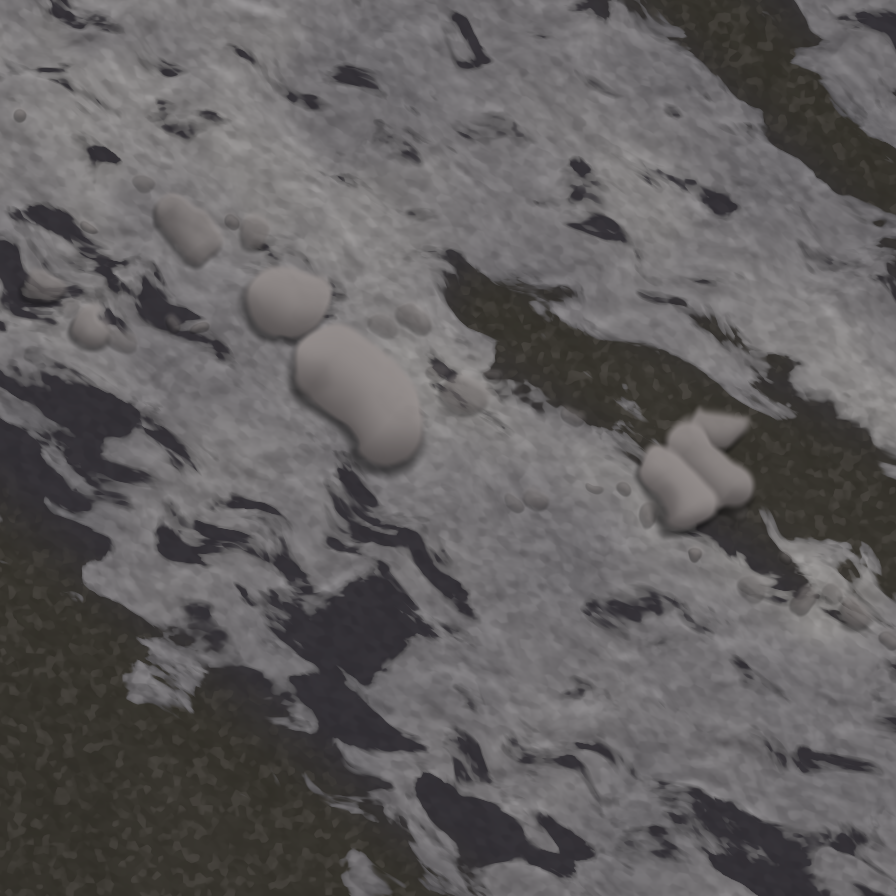
A three.js fragment shader for this texture:

```glsl
varying vec2 vUv;

const vec3 SNOW_SHADE = vec3(0.375, 0.37, 0.385);
const vec3 SNOW_MID = vec3(0.45, 0.44, 0.45);
const vec3 SNOW_LIGHT = vec3(0.56, 0.55, 0.545);
const vec3 LUMP_SHADE = vec3(0.35, 0.33, 0.33);
const vec3 LUMP_LIGHT = vec3(0.58, 0.555, 0.55);
const vec3 ASPHALT = vec3(0.205, 0.195, 0.17);
const vec3 ASPHALT_LIGHT = vec3(0.29, 0.275, 0.255);
const vec3 WET_FLECK = vec3(0.20, 0.19, 0.21);
const float FLOW_ANGLE = -0.55;
const vec2 FLECK_SCALE = vec2(13.0, 30.0);
const float EDGE_SOFTNESS = 0.03;
const float RELIEF = 0.24;
const float GRAIN = 0.07;
const int LUMP_COUNT = 34;

vec2 hash2(vec2 p) {
  return fract(sin(vec2(dot(p, vec2(127.1, 311.7)), dot(p, vec2(269.5, 183.3)))) * 43758.55);
}

// Cellular noise: random cell values blended by distance to the cell points
float cellNoise(vec2 p) {
  vec2 cell = floor(p), f = fract(p);
  float sum = 0.0, total = 0.0;
  for (int y = -1; y <= 1; y++) {
    for (int x = -1; x <= 1; x++) {
      vec2 g = vec2(float(x), float(y));
      vec2 d = g + hash2(cell + g) - f;
      float w = exp(-6.0 * dot(d, d));
      sum += w * hash2(cell + g + 71.3).x;
      total += w;
    }
  }
  return sum / total;
}

float fractalCells(vec2 p) {
  float sum = 0.0, amp = 0.53;
  for (int i = 0; i < 4; i++) {
    sum += amp * cellNoise(p);
    p = mat2(0.96, 0.28, -0.28, 0.96) * p * 2.03 + 17.7;
    amp *= 0.5;
  }
  return sum;
}

// Offset of p from the nearest point of segment ab
vec2 fromSegment(vec2 p, vec2 a, vec2 b) {
  vec2 ab = b - a;
  return p - a - ab * clamp(dot(p - a, ab) / dot(ab, ab), 0.0, 1.0);
}

float bank(vec2 p, vec2 a, vec2 b, float width) {
  vec2 q = fromSegment(p, a, b) / width;
  return exp(-dot(q, q));
}

// Rounded snow lump lit from above, with a contact shadow beneath
void addLump(inout vec3 color, vec2 p, vec2 a, vec2 b, float r, float strength) {
  vec2 q = fromSegment(p, a, b);
  float d = length(q) - r;
  float below = length(fromSegment(p + vec2(0.12, 0.3) * r, a, b)) - r;
  color *= 1.0 - 0.5 * strength * smoothstep(0.2 * r, -0.2 * r, below);
  float lit = smoothstep(-1.1, 0.5, dot(q, vec2(0.2, 0.98)) / r);
  vec3 lump = mix(LUMP_SHADE, LUMP_LIGHT, lit);
  color = mix(color, lump, strength * smoothstep(0.004, -0.006, d));
}

void main() {
  vec2 p = vUv;
  float c = cos(FLOW_ANGLE), s = sin(FLOW_ANGLE);
  vec2 flow = vec2(c * p.x + s * p.y, c * p.y - s * p.x);
  vec2 warp = 0.008 * sin(p.yx * vec2(41.0, 37.0) + 2.0 * sin(p * 23.0));

  // Bare ground: open corner with thinning flecks, two strips, one small gap
  float ragged = fractalCells((flow + warp) * FLECK_SCALE);
  float corner = dot(p - vec2(0.27, 0.209), vec2(0.634, 0.773));
  float level = 0.49 + 0.55 * max(corner, 0.0) + 3.0 * min(corner, 0.0);
  level = min(level + 1.6 * max(corner - 0.27, 0.0), 0.75);
  float strip = length(fromSegment(p, vec2(0.55, 0.65), vec2(1.08, 0.355))) - 0.087 * p.x;
  strip = min(strip, length(fromSegment(p, vec2(0.74, 1.04), vec2(1.05, 0.75))) - 0.052);
  float gap = length(fromSegment(p, vec2(0.79, 0.635), vec2(0.87, 0.595))) - 0.012;
  level = min(level, 0.5 + 5.0 * min(strip, gap));
  float bare = smoothstep(-EDGE_SOFTNESS, EDGE_SOFTNESS, ragged - level);

  // Snow: broad banks, soft relief and fine grain
  float banks = bank(p, vec2(0.05, 0.91), vec2(0.32, 0.78), 0.12);
  banks += 0.8 * bank(p, vec2(0.6, 0.88), vec2(1.0, 0.54), 0.07);
  banks += 0.75 * bank(p, vec2(0.44, 0.59), vec2(0.95, 0.32), 0.05);
  vec2 reliefPos = (flow + warp) * vec2(15.0, 23.0);
  float slope = fractalCells(reliefPos) - fractalCells(reliefPos + vec2(-0.06, 0.22));
  float fine = cellNoise(flow * vec2(95.0, 150.0)) - 0.5;
  float broad = fractalCells(p * 6.0 + 4.0) - 0.5;
  float tone = 0.46 + 0.36 * banks + 0.75 * broad;
  vec3 snow = mix(SNOW_SHADE, SNOW_MID, smoothstep(0.0, 0.5, tone));
  snow = mix(snow, SNOW_LIGHT, smoothstep(0.42, 1.0, tone));
  snow += RELIEF * slope + GRAIN * fine;
  snow *= 1.0 - 0.22 * smoothstep(-0.12, 0.0, ragged - level);

  // Asphalt: brown when open, bluish in small wet flecks, with pale grit
  float open = smoothstep(0.06, -0.05, min(corner, min(strip, gap)));
  float grit = smoothstep(0.5, 0.95, cellNoise(p * 130.0));
  vec3 ground = mix(WET_FLECK, ASPHALT, open);
  ground = mix(ground, ASPHALT_LIGHT, open * (0.65 * grit + 0.7 * max(broad, 0.0)));
  ground += 0.025 * fine;
  vec3 color = mix(snow, ground, bare);

  // Small lumps scattered along the crest
  vec2 wobbly = p + 0.5 * warp + 0.012 * (cellNoise(p * 32.0) - 0.5);
  for (int i = 0; i < LUMP_COUNT; i++) {
    float t = (float(i) + 0.5) / float(LUMP_COUNT);
    vec2 h = hash2(vec2(float(i), 5.0)), k = hash2(vec2(float(i), 9.0));
    vec2 at = vec2(t, 0.79 - 0.48 * t + (h.x - 0.5) * mix(0.24, 0.06, t));
    float r = mix(0.007, 0.02, h.y * h.y);
    addLump(color, wobbly, at, at + vec2(1.2, -0.8) * r * k.x, r, 0.25 + 0.4 * k.y);
  }

  // Large boulders of snow
  addLump(color, wobbly, vec2(0.19, 0.765), vec2(0.225, 0.73), 0.018, 0.7);
  addLump(color, wobbly, vec2(0.1, 0.635), vec2(0.106, 0.63), 0.02, 0.75);
  addLump(color, wobbly, vec2(0.312, 0.668), vec2(0.328, 0.662), 0.036, 0.9);
  addLump(color, wobbly, vec2(0.37, 0.595), vec2(0.435, 0.53), 0.043, 0.95);
  addLump(color, wobbly, vec2(0.79, 0.525), vec2(0.815, 0.52), 0.018, 0.85);
  addLump(color, wobbly, vec2(0.77, 0.505), vec2(0.815, 0.455), 0.028, 0.9);
  addLump(color, wobbly, vec2(0.74, 0.475), vec2(0.77, 0.44), 0.03, 0.95);

  gl_FragColor = vec4(color, 1.0);
}
```
